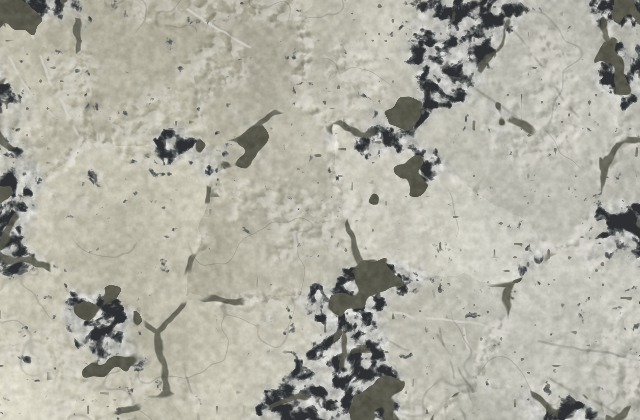
Write a Shadertoy shader that draws this texture.

```glsl
// Polished pale granite: large feldspar crystals from warped Voronoi cells,
// crumbly bright seams and hairline veins between them, and clusters of
// speckled slate mica with smooth olive grains gathered along the borders.

const vec3 FELDSPAR = vec3(0.740, 0.737, 0.700);
const vec3 WARM_TINT = vec3(0.012, 0.004, -0.022);
const vec3 CHALK = vec3(0.845, 0.835, 0.805);
const vec3 QUARTZ = vec3(0.755, 0.760, 0.755);
const vec3 SLATE = vec3(0.43, 0.44, 0.44);
const vec3 MICA = vec3(0.18, 0.19, 0.20);
const vec3 OLIVE = vec3(0.345, 0.345, 0.300);

const float CRYSTAL_SCALE = 2.7;
const float CLUSTER_SCALE = 4.6;
const float SPECKLE_SCALE = 42.0;
const float OLIVE_SCALE = 15.0;
const float GRAIN_SCALE = 75.0;
const float CLUSTER_START = 0.62;
const float CLUSTER_FULL = 0.76;
const float OLIVE_LEVEL = 0.71;
const int VEIN_COUNT = 16;

float hash(vec2 p) {
    vec3 q = fract(vec3(p.xyx) * 0.1031);
    q += dot(q, q.yzx + 33.33);
    return fract((q.x + q.y) * q.z);
}

vec2 hash2(vec2 p) {
    return vec2(hash(p), hash(p + 57.3));
}

float noise(vec2 p) {
    vec2 i = floor(p), f = fract(p);
    f = f * f * (3.0 - 2.0 * f);
    return mix(mix(hash(i), hash(i + vec2(1, 0)), f.x),
               mix(hash(i + vec2(0, 1)), hash(i + vec2(1, 1)), f.x), f.y);
}

float fbm(vec2 p, int octaves) {
    float sum = 0.0, weight = 0.5, total = 0.0;
    for (int i = 0; i < octaves; i++) {
        sum += weight * noise(p);
        total += weight;
        weight *= 0.5;
        p = mat2(1.6, 1.2, -1.2, 1.6) * p + 11.7;
    }
    return sum / total;
}

// x: distance to the nearest crystal border, y: random value of the crystal
vec2 crystals(vec2 p) {
    vec2 cell = floor(p), nearest = vec2(0), nearestId = vec2(0);
    float best = 9.0, border = 9.0;
    for (int k = 0; k < 9; k++) {
        vec2 id = cell + vec2(k % 3 - 1, k / 3 - 1);
        vec2 r = id + hash2(id) - p;
        if (dot(r, r) < best) { best = dot(r, r); nearest = r; nearestId = id; }
    }
    for (int k = 0; k < 25; k++) {
        vec2 id = cell + vec2(k % 5 - 2, k / 5 - 2);
        vec2 r = id + hash2(id) - p;
        vec2 gap = r - nearest;
        if (dot(gap, gap) > 1e-4) border = min(border, dot(0.5 * (r + nearest), normalize(gap)));
    }
    return vec2(border, hash(nearestId + 7.1));
}

float segmentDistance(vec2 p, vec2 a, vec2 along) {
    return length(p - a - along * clamp(dot(p - a, along) / dot(along, along), 0.0, 1.0));
}

void mainImage(out vec4 fragColor, in vec2 fragCoord) {
    vec2 p = fragCoord / iResolution.y;
    float aspect = iResolution.x / iResolution.y;
    vec2 wobble = vec2(fbm(p * 9.0, 4), fbm(p * 9.0 + 31.0, 4)) - 0.5;
    vec2 crystal = crystals((p + wobble * 0.07) * CRYSTAL_SCALE + 3.0);
    float border = crystal.x / CRYSTAL_SCALE;

    // Feldspar body: tone per crystal, clouds and fine grain
    float cloud = fbm(p * 3.2 + 5.0, 5);
    float grain = fbm(p * GRAIN_SCALE, 3);
    vec3 color = FELDSPAR + (crystal.y - 0.5) * 0.07 + (cloud - 0.5) * 0.24 + (grain - 0.5) * 0.16;
    color += WARM_TINT * (1.0 - smoothstep(0.3, 0.9, p.x / aspect));

    // Embossed chalky crumbs, densest on the seams
    vec2 crumbPos = (p + wobble * 0.03) * 48.0;
    float crumb = fbm(crumbPos, 3);
    float relief = crumb - fbm(crumbPos + vec2(0.35, -0.35), 3);
    float patches = smoothstep(0.54, 0.68, fbm(p * 6.0 + 19.0, 4));
    float seam = smoothstep(0.032, 0.004, border) * smoothstep(0.38, 0.58, fbm(p * 7.0 + 43.0, 3));
    float crumbly = max(seam, patches * 0.6);
    color += relief * 0.45 * crumbly;
    color = mix(color, CHALK, crumbly * smoothstep(0.44, 0.60, crumb) * 0.75);

    // Hairline veins: straight chalk streaks and faint grey cracks
    for (int i = 0; i < VEIN_COUNT; i++) {
        vec2 key = vec2(float(i) * 3.7, 12.9);
        vec2 start = hash2(key) * vec2(aspect, 1.0);
        float angle = mix(-1.5, -0.15, hash(key + 4.0));
        vec2 along = vec2(cos(angle), sin(angle)) * mix(0.15, 0.42, hash(key + 8.0));
        float d = segmentDistance(p + wobble * 0.035, start, along);
        float broken = smoothstep(0.32, 0.58, noise(p * 26.0 + key));
        float streak = smoothstep(0.005, 0.001, d) * broken;
        color = i % 2 == 0 ? mix(color, CHALK, streak * 0.75) : color * (1.0 - 0.14 * streak);
    }
    float crack = smoothstep(0.007, 0.0, abs(fbm(p * 3.4 + 71.0, 4) - 0.5));
    color *= 1.0 - 0.12 * crack * smoothstep(0.45, 0.65, noise(p * 6.0));

    // Mica clusters: speckles over pale quartz, crowding the borders
    float field = fbm(p * CLUSTER_SCALE + 23.0, 4) + 0.16 * exp(-border * 12.0)
                + 0.09 * (smoothstep(0.2, 0.75, p.x / aspect) - 0.5);
    float density = smoothstep(CLUSTER_START, CLUSTER_FULL, field);
    float speckle = fbm(p * SPECKLE_SCALE + wobble * 2.0, 4);
    float level = mix(0.80, 0.46, density);
    color = mix(color, QUARTZ + (grain - 0.5) * 0.45, density * 0.75);
    float dark = smoothstep(level - 0.05, level + 0.05, speckle);
    vec3 mica = mix(SLATE, MICA, smoothstep(level, level + 0.16, speckle));
    color = mix(color, mica, dark);

    // Olive grains at the cluster rims, broken dark seams and stray flecks
    float rim = smoothstep(0.56, 0.66, field);
    float blob = fbm((p + wobble * 0.06) * OLIVE_SCALE + 61.0, 2) - (1.0 - rim) * 0.3;
    float olive = smoothstep(OLIVE_LEVEL - 0.015, OLIVE_LEVEL + 0.015, blob);
    float seamDark = smoothstep(0.010, 0.005, border) * smoothstep(0.62, 0.68, noise(p * 13.0 + 3.0));
    float fleck = smoothstep(0.91, 0.96, noise(p * 62.0 + 9.0)) * smoothstep(0.45, 0.6, cloud);
    color = mix(color, OLIVE + (grain - 0.5) * 0.12, max(olive, max(seamDark * 0.85, fleck * 0.7)));

    fragColor = vec4(clamp(color, 0.0, 1.0), 1.0);
}
```
